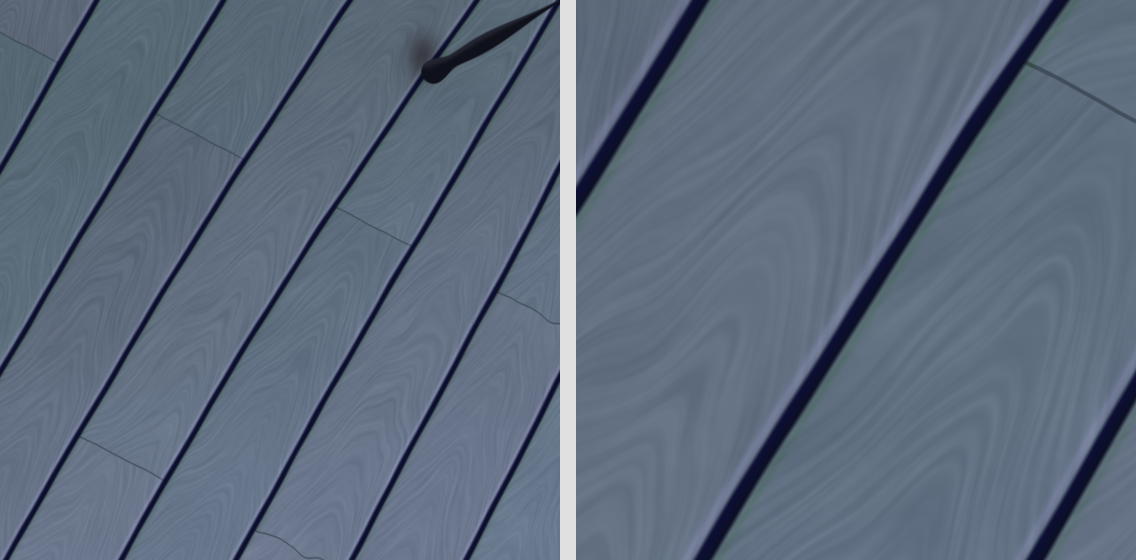
Left: the whole. Right: its middle third, enlarged.
This texture is drawn by a Shadertoy shader. Its source:

```glsl
vec2 hash2(vec2 p) {
    p = vec2(dot(p, vec2(127.1, 311.7)), dot(p, vec2(269.5, 183.3)));
    return fract(sin(p) * 43758.545) * 2.0 - 1.0;
}

float gradientNoise(vec2 p) {
    vec2 i = floor(p), f = p - i;
    vec2 u = f * f * f * (f * (f * 6.0 - 15.0) + 10.0);
    vec2 e = vec2(0, 1);
    float low = mix(dot(hash2(i), f), dot(hash2(i + e.yx), f - e.yx), u.x);
    float high = mix(dot(hash2(i + e), f - e), dot(hash2(i + 1.0), f - 1.0), u.x);
    return mix(low, high, u.y);
}

// Embossed cathedral grain: x runs across the board, y along it
float woodGrain(vec2 q, vec2 board) {
    vec2 seed = hash2(board + 3.7);
    float across = q.x - 0.035 * seed.x;
    across += 0.025 * gradientNoise(vec2(q.x * 6.0, q.y * 5.0) + seed * 20.0);
    float phase = 190.0 * sqrt(across * across + 0.00012) + 62.0 * q.y;
    phase += 5.0 * gradientNoise(vec2(q.x * 22.0, q.y * 7.0) + seed * 31.0);
    float streaks = gradientNoise(vec2(phase, q.y * 9.0 + seed.y * 40.0));
    float fine = gradientNoise(vec2(phase * 1.9 + 17.0, q.y * 22.0));
    return streaks + 0.45 * fine;
}

void mainImage(out vec4 fragColor, in vec2 fragCoord) {
    vec2 p = fragCoord / iResolution.xy;
    p.y = 1.0 - p.y; // measured downwards
    float aa = 1.0 / iResolution.y;
    float along = dot(p, vec2(0.54, -0.84));

    // Slanted boards, narrowing towards the upper right
    float bow = p.y * (1.0 - p.y);
    float spacing = 0.2266 - 0.021 * p.y - 0.033 * bow;
    float seamX = 0.8516 - 0.636 * p.y - 0.085 * bow;
    float offset = p.x - seamX + 0.004 * gradientNoise(vec2(along * 8.0, 2.5));
    if (offset > 0.0) spacing -= 0.078 * pow(1.0 - p.y, 2.2);
    float k = 3.0 + offset / spacing;
    float column = floor(k);
    float seam = (k - round(k)) * spacing * 0.85;

    // Staggered end joints, rougher on the right
    float odd = mod(column, 2.0);
    float joint = (p.y - 0.52 * p.x - mix(0.705, 0.058, odd)) * 0.887;
    joint += (column > 3.5 ? 0.022 : 0.003) * gradientNoise(vec2(p.x * 25.0, column));
    vec2 board = vec2(column, step(0.0, joint));

    // Painted wood under uneven daylight
    float light = smoothstep(0.1, 1.0, p.y * 0.8 + p.x * 0.25);
    light += 0.25 * gradientNoise(p * 3.0 + 5.0);
    vec3 color = mix(vec3(0.35, 0.403, 0.46), vec3(0.42, 0.47, 0.555), light);
    color += vec3(0.012, -0.004, 0.004) * hash2(board).x;
    color += 0.008 * hash2(board + 9.0).y;
    float grain = woodGrain(vec2((fract(k) - 0.5) * spacing * 0.85, along), board);
    color += 0.052 * grain;
    color += 0.01 * gradientNoise(p * 90.0);

    // End joint lines
    float crack = 1.0 - smoothstep(0.0012 - aa, 0.0012 + aa, abs(joint));
    color = mix(color, vec3(0.22, 0.26, 0.31), 0.75 * crack);

    // Grooves with a lilac lip on the left and a greenish one on the right
    color += vec3(0.07, 0.05, 0.09) * exp(-pow((seam + 0.0085) / 0.0028, 2.0));
    color += vec3(-0.04, -0.01, -0.06) * exp(-pow((seam - 0.0075) / 0.003, 2.0));
    vec3 groove = mix(vec3(0.05, 0.055, 0.20), vec3(0.04, 0.06, 0.125),
                      smoothstep(-0.003, 0.005, seam));
    float halfWidth = 0.0046 + 0.001 * gradientNoise(vec2(along * 14.0, round(k)));
    color = mix(color, groove, 1.0 - smoothstep(halfWidth - 0.0012 - aa,
                                                halfWidth + 0.0012 + aa, abs(seam)));

    // Soft shadow beside the dark pointed rod
    vec2 shade = (p - vec2(0.755, 0.1)) / vec2(0.028, 0.04);
    color *= 1.0 - vec3(0.36, 0.42, 0.42) * exp(-dot(shade, shade));

    // Rod: rounded foot, thin neck, tapering shaft
    vec2 foot = vec2(0.774, 0.128), axis = vec2(0.995, 0.004) - foot;
    float h = clamp(dot(p - foot, axis) / dot(axis, axis), 0.0, 1.0);
    float radius = mix(0.011, 0.015, smoothstep(0.12, 0.38, h));
    radius += 0.010 * (1.0 - smoothstep(0.0, 0.17, h));
    radius *= 1.0 - 0.85 * smoothstep(0.4, 1.0, h);
    vec2 away = p - foot - axis * h;
    float rod = length(away) - radius;
    vec3 rodColor = vec3(0.055, 0.065, 0.10);
    rodColor += vec3(0.08, 0.08, 0.09) * smoothstep(0.0, 0.8, -away.y / radius);
    color = mix(color, rodColor, 1.0 - smoothstep(-aa, aa + 0.001, rod));

    fragColor = vec4(clamp(color, 0.0, 1.0), 1.0);
}
```
